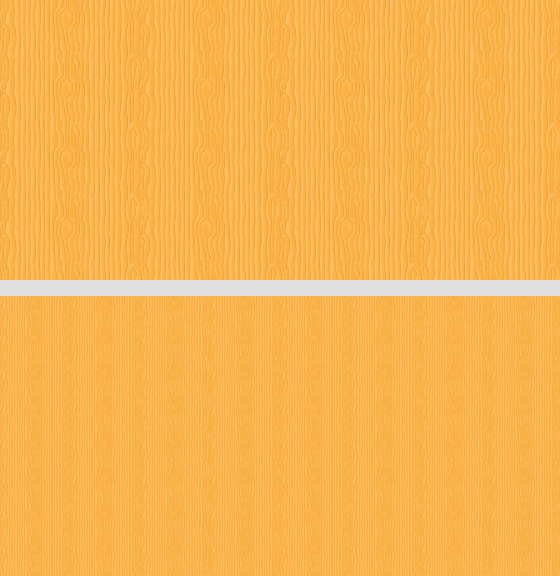
Top: one tile. Bottom: repeated 2 by 2.
Reproduce this texture procedurally as a Shadertoy shader.

```glsl
// Honey-coloured wood grain: upright ridges with thin crisp grooves between them.
// Ridges are level bands of a sloped field warped by wrapping noise drawn out
// lengthwise; in two columns of each tile they jog, pinch and end.

const vec2 REPEATS = vec2(4.0, 4.0);     // tiles across and down
const float RIDGES = 28.0;               // ridges per tile
const float TILE_ASPECT = 2.0;           // tile width over height
const float GROOVE_HALF_WIDTH = 0.0030;  // in tile widths
const float TAU = 6.2831853;

const vec3 LIGHT = vec3(0.992, 0.757, 0.392);
const vec3 MIDDLE = vec3(0.985, 0.714, 0.322);
const vec3 DEEP = vec3(0.982, 0.692, 0.262);
const vec3 GROOVE = vec3(0.935, 0.610, 0.190);

float hash(vec2 p) {
    vec3 q = fract(p.xyx * vec3(0.1031, 0.1030, 0.0973));
    q += dot(q, q.yzx + 33.33);
    return fract((q.x + q.y) * q.z);
}

// Value noise in -1..1 that wraps once per tile; cells must be whole numbers.
// Plateau (0 to 0.4) flattens it lengthwise, leaving short jogs between.
float wrapNoise(vec2 tile, vec2 cells, float plateau, float seed) {
    vec2 p = tile * cells;
    vec2 i = floor(p);
    vec2 f = p - i;
    f = smoothstep(vec2(0.0, plateau), vec2(1.0, 1.0 - plateau), f);
    vec2 lo = mod(i, cells) + seed;
    vec2 hi = mod(i + 1.0, cells) + seed;
    float bottom = mix(hash(lo), hash(vec2(hi.x, lo.y)), f.x);
    float top = mix(hash(vec2(lo.x, hi.y)), hash(hi), f.x);
    return 2.0 * mix(bottom, top, f.y) - 1.0;
}

// 0 in the straight columns, 1 in the gnarled ones.
float gnarl(float x) {
    float wave = cos(2.0 * TAU * x) - 0.2 * cos(TAU * (x - 0.22));
    return smoothstep(-0.4, 0.95, wave);
}

// Sloped field whose whole-number levels are the grooves.
float grainField(vec2 tile) {
    float bend = gnarl(tile.x);
    float sway = wrapNoise(tile, vec2(9.0, 3.0), 0.0, 17.0);
    float knots = wrapNoise(tile, vec2(24.0, 4.0), 0.22, 41.0);
    float jag = wrapNoise(tile, vec2(32.0, 9.0), 0.30, 83.0);
    return tile.x * RIDGES
        + sway * mix(0.18, 0.45, bend)
        + knots * mix(0.12, 0.62, bend)
        + jag * mix(0.05, 0.20, bend);
}

// Slope of the field per tile width.
float grainSlope(vec2 tile, float level) {
    float reach = 0.001;
    float dx = grainField(tile + vec2(reach, 0.0)) - level;
    float dy = grainField(tile + vec2(0.0, reach * TILE_ASPECT)) - level;
    return length(vec2(dx, dy)) / reach;
}

void mainImage(out vec4 fragColor, in vec2 fragCoord) {
    vec2 tile = fragCoord / iResolution.xy * REPEATS;
    float pixel = REPEATS.x / iResolution.x;

    // Place across the ridge, and distance to the nearest groove
    float level = grainField(tile);
    float across = fract(level);
    float slope = max(grainSlope(tile, level), 16.0);
    float edge = min(across, 1.0 - across) / slope;

    // Ridge face: lit on the left, deeper to the right and in gnarled columns
    float bend = gnarl(tile.x);
    float grain = wrapNoise(tile, vec2(64.0, 20.0), 0.0, 127.0);
    float shade = across + 0.16 * (bend - 0.5) + 0.08 * grain;
    vec3 color = mix(LIGHT, MIDDLE, smoothstep(0.16, 0.46, shade));
    color = mix(color, DEEP, smoothstep(0.46, 0.72, shade));

    // Groove, with strength varying a little along its length
    float groove = 1.0 - smoothstep(GROOVE_HALF_WIDTH - 0.5 * pixel,
                                    GROOVE_HALF_WIDTH + 0.5 * pixel, edge);
    float wear = 0.72 + 0.18 * wrapNoise(tile, vec2(28.0, 6.0), 0.0, 211.0);
    color = mix(color, GROOVE, groove * wear);

    // Sparse pale flecks in the gnarled columns
    float fleck = wrapNoise(tile, vec2(60.0, 30.0), 0.0, 307.0);
    color = mix(color, LIGHT, 0.7 * bend * smoothstep(0.72, 0.84, fleck));

    fragColor = vec4(color, 1.0);
}
```
